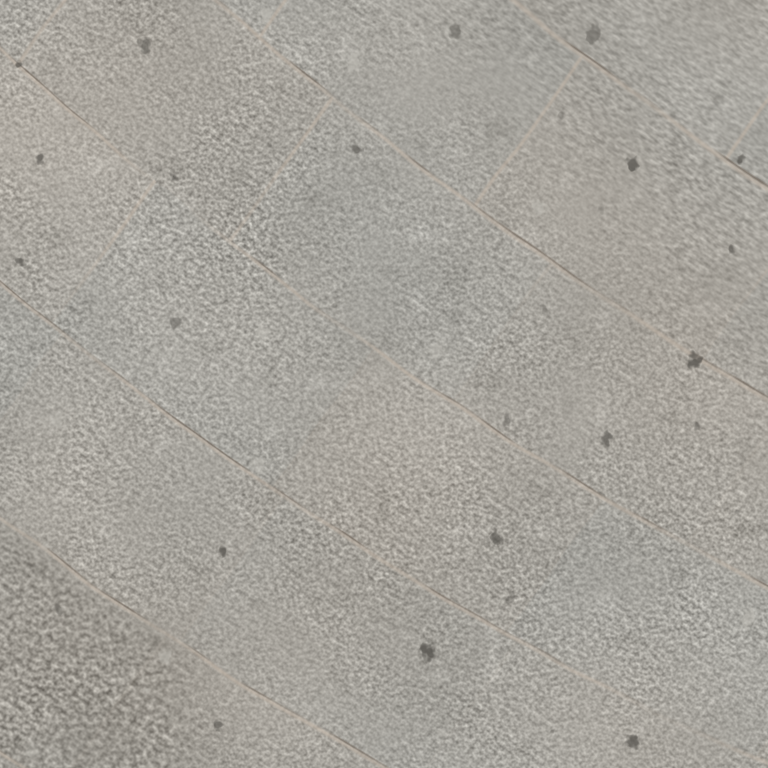
A Shadertoy shader for this texture:

```glsl
// Worn grey stone paving laid in diagonal rows that narrow slightly to the right.
// Curved row coordinates give the bed joints and staggered end joints; gradient
// noise gives the pitted grain, soft tints, and gaps in the joints; hashes place stains.

#define ROW_HEIGHT 0.305
#define ROW_TAPER 0.075
#define STONE_LENGTH 0.44
#define END_LEAN 0.72
#define JOINT_WIDTH 0.0022
#define GRAIN_SCALE 180.0
#define GRAIN_DEPTH 0.185
#define STAIN_CELL 0.125
#define STONE_COLOR vec3(0.654, 0.643, 0.616)
#define JOINT_LIGHT vec3(0.755, 0.705, 0.650)
#define JOINT_DARK vec3(0.420, 0.380, 0.340)
#define STAIN_COLOR vec3(0.330, 0.320, 0.300)

vec2 hash2(vec2 p) {
    vec3 q = fract(p.xyx * vec3(0.1031, 0.1030, 0.0973));
    q += dot(q, q.yzx + 33.33);
    return fract((q.xx + q.yz) * q.zy);
}

float cornerNoise(vec2 cell, vec2 offset) {
    float angle = 6.2832 * hash2(cell).x;
    return dot(vec2(cos(angle), sin(angle)), offset);
}

float gradientNoise(vec2 p) {
    vec2 i = floor(p), f = p - i;
    vec2 w = f * f * f * (f * (f * 6.0 - 15.0) + 10.0);
    vec2 e = vec2(0.0, 1.0);
    return mix(mix(cornerNoise(i, f), cornerNoise(i + e.yx, f - e.yx), w.x),
               mix(cornerNoise(i + e, f - e), cornerNoise(i + 1.0, f - 1.0), w.x), w.y);
}

// Pitted height over three scales, with a little light from the upper left.
float grain(vec2 p) {
    float height = gradientNoise(p);
    float slope = height - gradientNoise(p + vec2(0.1, 0.35));
    return 0.65 * height + 0.4 * slope + 0.4 * gradientNoise(p * 1.73 + 17.0)
         + 0.4 * gradientNoise(p * 0.57 + 29.0);
}

float band(float d, float halfWidth, float soft) {
    return 1.0 - smoothstep(halfWidth - soft, halfWidth + soft, abs(d));
}

// Row coordinate (x) and row height (y); whole numbers of x are bed joints.
vec2 rowCoord(vec2 p) {
    float height = ROW_HEIGHT - ROW_TAPER * p.x;
    float q = (p.y - (0.0625 + 0.9 * p.x - 0.2 * p.x * p.x)) / height;
    float above = min(q, 0.0);
    return vec2(q + 0.05 * above * above, height);
}

// Stain cover in x, pale fleck cover in y.
vec2 scatteredMarks(vec2 p, float soft) {
    vec2 marks = vec2(0.0), home = floor(p / STAIN_CELL);
    float ragged = 0.007 * gradientNoise(p * 80.0) + 0.005 * gradientNoise(p * 170.0);
    for (int y = -1; y <= 1; y++)
    for (int x = -1; x <= 1; x++) {
        vec2 cell = home + vec2(x, y);
        vec2 r = hash2(cell + 41.0), kind = hash2(cell + 83.0);
        vec2 d = p - (cell + 0.15 + 0.7 * r) * STAIN_CELL;
        float radius = mix(0.003, 0.011, kind.y * kind.y);
        float dist = length(d * vec2(1.15, 0.9)) + ragged - radius;
        float cover = 1.0 - smoothstep(-0.002 - soft, 0.002 + soft, dist);
        marks.x = max(marks.x, cover * step(kind.x, 0.4) * mix(0.25, 0.85, r.y));
        marks.y = max(marks.y, cover * step(0.6, kind.x) * mix(0.2, 0.6, r.x));
    }
    return marks;
}

void mainImage(out vec4 fragColor, in vec2 fragCoord) {
    float pixel = 1.0 / iResolution.y;
    vec2 p = vec2(fragCoord.x, iResolution.y - fragCoord.y) * pixel;   // y runs down

    // Stone layout
    vec2 wobbly = p + 0.004 * vec2(gradientNoise(p * 11.0), gradientNoise(p * 11.0 + 31.0));
    vec2 rowAt = rowCoord(wobbly);
    float row = floor(rowAt.x);
    float shift = mod(row, 2.0) < 0.5 ? 0.372 : 0.085 - 0.065 * (row + 1.0);
    float along = (wobbly.x + END_LEAN * wobbly.y - shift) / STONE_LENGTH;
    vec2 stone = hash2(vec2(floor(along), row) + 7.0);
    float bedDist = (rowAt.x - round(rowAt.x)) * rowAt.y * 0.82;
    float endDist = (along - round(along)) * STONE_LENGTH / length(vec2(1.0, END_LEAN));

    // Fine grain, blended to streaks at upper right and coarse pits at lower left
    float rough = smoothstep(1.93, 2.1, rowAt.x) * smoothstep(0.33, 0.18, p.x);
    float streaked = 0.8 * smoothstep(0.2, 0.7, p.x - p.y);
    vec2 g = mat2(0.82, -0.57, 0.57, 0.82) * p * GRAIN_SCALE;
    float relief = mix(grain(g), grain(g * vec2(0.55, 0.95) + 9.0), streaked);
    relief = mix(relief, grain(g * 0.8 + 5.0), rough);
    float wear = 1.0 + 0.6 * gradientNoise(p * 5.0 + 3.0) + 0.5 * gradientNoise(p * 14.0)
               + 0.25 * rough;

    // Tints of each stone, broad weathering and soft smudges
    float cloud = gradientNoise(p * 3.2 + 11.0) + 0.6 * gradientNoise(p * 8.0);
    float smudge = gradientNoise(p * 21.0 + 47.0);
    vec3 color = STONE_COLOR + 0.016 * (stone.x - 0.5) + 0.038 * cloud - 0.035 * rough;
    color += 0.035 * (smoothstep(0.3, 0.55, smudge) - smoothstep(0.3, 0.55, -smudge));
    color += vec3(0.012, 0.0, -0.008) * (0.6 * stone.y - 0.3 + gradientNoise(p * 3.0 + 57.0));
    color += GRAIN_DEPTH * wear * relief * vec3(1.0, 1.0, 0.98);

    // Joints: pale worn edge with a thin broken shadow; end joints fade downwards
    float bedShown = smoothstep(-0.6, 0.1, gradientNoise(p * 6.0 + 23.0));
    float endShown = mix(0.12, 1.0, smoothstep(0.42, 0.28, p.y))
                   * smoothstep(-0.8, -0.1, gradientNoise(p * 6.0 + 71.0));
    float pale = max(band(bedDist - 0.001, JOINT_WIDTH, 0.001 + pixel) * bedShown,
                     band(endDist, JOINT_WIDTH, 0.001 + pixel) * endShown);
    float shadow = band(bedDist + 0.0015, 0.001, pixel) * bedShown
                 * smoothstep(-0.2, 0.35, gradientNoise(p * 15.0 + 5.0));
    color = mix(color, JOINT_LIGHT, 0.6 * pale);
    color = mix(color, JOINT_DARK, 0.65 * shadow);

    // Stains and flecks
    vec2 marks = scatteredMarks(p, pixel);
    color = mix(color, STAIN_COLOR, marks.x);
    color = mix(color, vec3(0.75, 0.74, 0.71), marks.y);

    fragColor = vec4(clamp(color, 0.0, 1.0), 1.0);
}
```
